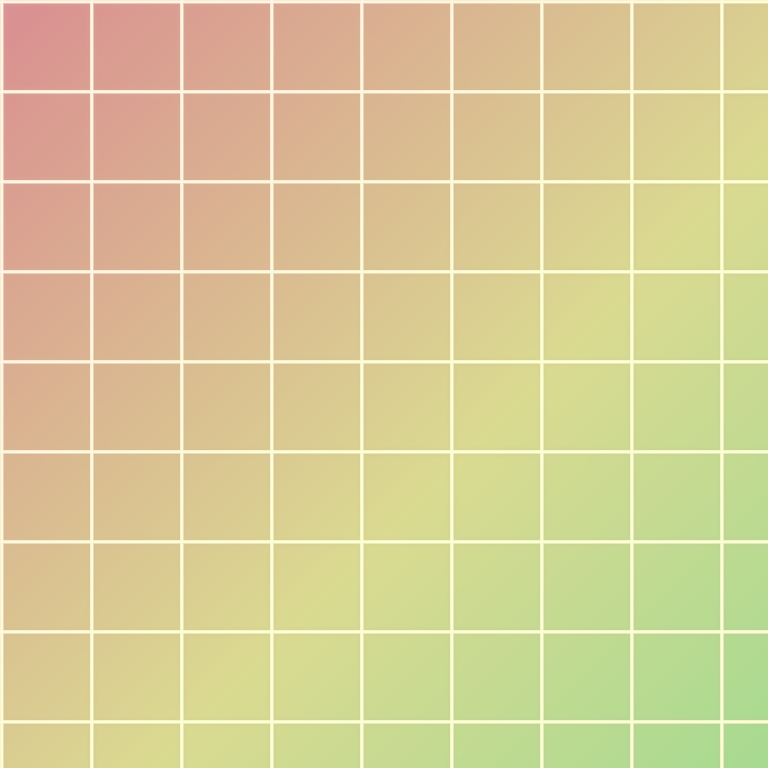
Give the GLSL for this background, as a WebGL 2 fragment shader.

```glsl
#version 300 es
precision highp float;
// A pastel diagonal rainbow, rose at the upper left to green at the lower right,
// ruled into squares by thin ivory lines. The hue is a linear ramp and the lines
// come from the distance to a repeating grid.

uniform vec2 u_resolution;
out vec4 outColor;

const float PITCH = 0.1172;         // spacing of the grid lines
const float GRID_OFFSET = 0.0024;   // first line from the left and top
const float LINE_HALF_WIDTH = 0.0021;
const float HUE_START = -3.0;       // degrees
const float HUE_END = 102.0;
const float COLOR_MAX = 0.855;      // brightest channel
const float COLOR_MIN = 0.57;       // dimmest channel
const vec3 LINE_WARM = vec3(1.0, 0.96, 0.88);
const vec3 LINE_COOL = vec3(0.99, 1.0, 0.83);
const vec3 SHADE_COLOR = vec3(0.79, 0.73, 0.62);
const float SHADE_AMOUNT = 0.16;
const float SHADE_REACH = 0.009;

// Pure hue, in degrees, as red, green and blue.
vec3 hueToRgb(float degrees) {
    vec3 phase = fract(degrees / 360.0 + vec3(0.0, 2.0, 1.0) / 3.0);
    return clamp(abs(phase * 6.0 - 3.0) - 1.0, 0.0, 1.0);
}

// Distance to the nearest grid line on either axis.
float gridDistance(vec2 p) {
    vec2 cell = fract((p - GRID_OFFSET) / PITCH + 0.5) - 0.5;
    vec2 d = abs(cell) * PITCH;
    return min(d.x, d.y);
}

void main() {
    vec2 uv = gl_FragCoord.xy / u_resolution;
    vec2 p = vec2(uv.x, 1.0 - uv.y);
    float pixel = 1.0 / min(u_resolution.x, u_resolution.y);

    // Diagonal hue ramp
    float ramp = 0.5 * (p.x + p.y);
    vec3 hue = hueToRgb(mix(HUE_START, HUE_END, ramp));
    vec3 color = mix(vec3(COLOR_MIN), vec3(COLOR_MAX), hue);

    // Faint shade along the cell borders
    float d = gridDistance(p);
    float shade = 1.0 - smoothstep(LINE_HALF_WIDTH, SHADE_REACH, d);
    color = mix(color, SHADE_COLOR, SHADE_AMOUNT * shade);

    // Ivory grid lines, tinted along the ramp
    vec3 lineColor = mix(LINE_WARM, LINE_COOL, smoothstep(0.2, 0.6, ramp));
    float line = 1.0 - smoothstep(-0.5 * pixel, 0.5 * pixel, d - LINE_HALF_WIDTH);
    color = mix(color, lineColor, line);

    outColor = vec4(color, 1.0);
}
```
